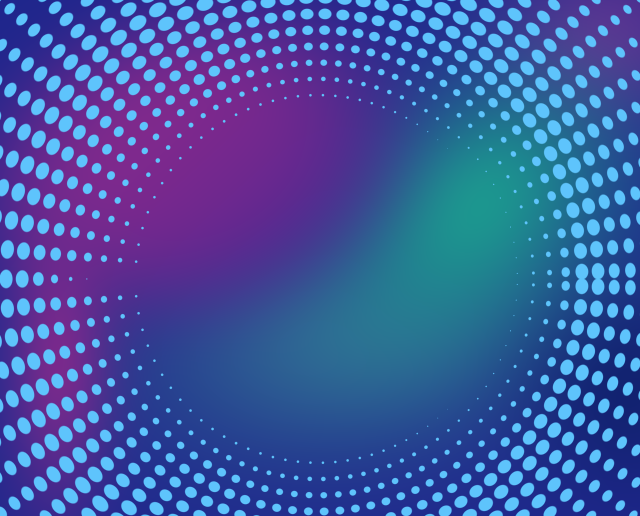
This background is drawn by a Shadertoy shader. Its source:

```glsl
// A ring-shaped halftone of light blue dots around an empty disc, over a soft
// colour mesh. The dots are cells of a warped polar grid, mirrored about the
// horizontal axis; the mesh is a stack of rotated elliptical glows.

#define ASPECT 1.2468                 // width of the layout, its height is 1
#define CENTRE vec2(0.620, 0.4594)    // middle of the rings
#define INNER_RADIUS 0.3563
#define RING_STEP 0.0315
#define DOT_MIN 0.0024
#define DOT_GROWTH 0.065              // dot size gained per unit of radius
#define DOT_COLOUR vec3(0.37, 0.77, 0.99)
#define NAVY vec3(0.12, 0.15, 0.55)

// Squared distance from the middle of a rotated ellipse, 1 on its outline
float ellipse2(vec2 p, vec2 middle, vec2 radii, float angle) {
    float c = cos(angle), s = sin(angle);
    vec2 d = p - middle;
    vec2 e = vec2(c * d.x + s * d.y, c * d.y - s * d.x) / radii;
    return dot(e, e);
}

float glow(vec2 p, vec2 middle, vec2 radii, float angle) {
    return exp(-ellipse2(p, middle, radii, angle));
}

float bump(float x, float width) {
    return exp(-x * x / (width * width));
}

vec3 colourMesh(vec2 p) {
    vec3 steel   = vec3(0.19, 0.40, 0.58);
    vec3 dark    = vec3(0.07, 0.13, 0.44);
    vec3 violet  = vec3(0.37, 0.17, 0.57);
    vec3 teal    = vec3(0.11, 0.59, 0.56);
    vec3 magenta = vec3(0.51, 0.16, 0.55);
    vec3 indigo  = vec3(0.33, 0.15, 0.57);

    vec3 col = NAVY;
    col = mix(col, steel, glow(p, vec2(0.70, 0.35), vec2(0.42, 0.23), 0.15));
    col = mix(col, dark, glow(p, vec2(1.22, 0.25), vec2(0.19, 0.20), 0.0));
    col = mix(col, violet, glow(p, vec2(1.18, 0.93), vec2(0.20, 0.16), 0.0));
    col = mix(col, teal, glow(p, vec2(0.93, 0.60), vec2(0.30, 0.21), 0.78));

    // Purple lobe with a steeper edge, magenta to indigo along its slope
    float lobe = ellipse2(p, vec2(0.38, 0.685), vec2(0.39, 0.285), 0.26);
    float slope = smoothstep(-0.65, 0.25, p.x - 1.1 * p.y);
    col = mix(col, mix(magenta, indigo, slope), exp(-lobe * lobe));
    return mix(col, magenta, 0.9 * glow(p, vec2(0.115, 0.30), vec2(0.10, 0.27), 0.0));
}

// Tangential half-size of a dot; reach is its distance outside the first ring
float dotSize(float reach, float angle, float row) {
    float size = DOT_MIN + DOT_GROWTH * min(reach, 0.2435)
               - 0.03 * max(reach - 0.2435, 0.0);
    // The right side starts thin and swells into a band
    float right = smoothstep(0.3, 1.0, -cos(angle));
    size += right * (0.0065 * bump(reach - 0.166, 0.0406) - 0.0036);
    // Heavier clusters at the upper and lower left
    size += 0.003 * bump(reach - 0.085, 0.05) * bump(angle - 1.08, 0.2);
    // The row on the left axis fades towards the disc
    return row < 0.5 ? size * smoothstep(0.06, 0.22, reach) : size;
}

float halftone(vec2 p, float pixel) {
    vec2 q = p - CENTRE;
    float radius = length(q);
    float angle = atan(abs(q.y), -q.x);   // 0 on the left, pi on the right

    // Warped angular rows: denser at the top and bottom than at the sides
    float u = 13.162 * angle - 0.75 * sin(2.0 * angle) - 1.05 * sin(angle);
    float density = 13.162 - 1.5 * cos(2.0 * angle) - 1.05 * cos(angle);
    float row = round(u);
    float turn = (row - u) / density;

    float reach = max(round((radius - INNER_RADIUS) / RING_STEP), 0.0) * RING_STEP;
    float size = dotSize(reach, angle + turn, row);
    if (size <= 0.0) return 0.0;

    // Outer dots flatten along the radius
    vec2 halfSize = size * vec2(mix(1.0, 0.70, min(reach / 0.26, 1.0)), 1.0);
    vec2 offset = vec2(radius - INNER_RADIUS - reach, turn * radius);
    float dist = (length(offset / halfSize) - 1.0) * halfSize.x;
    return smoothstep(0.7 * pixel, -0.7 * pixel, dist);
}

void mainImage(out vec4 fragColor, in vec2 fragCoord) {
    vec2 p = fragCoord / iResolution.xy * vec2(ASPECT, 1.0);
    vec3 col = mix(colourMesh(p), DOT_COLOUR, halftone(p, 1.0 / iResolution.y));
    fragColor = vec4(col, 1.0);
}
```
